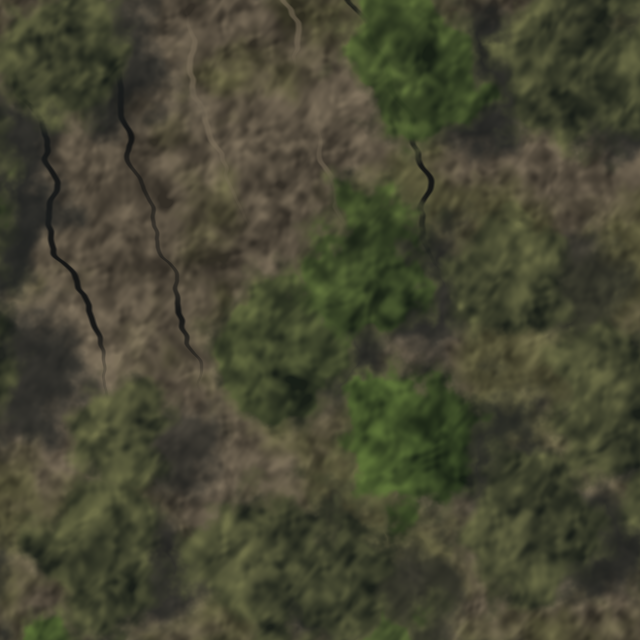
Give the GLSL for this texture, as a WebGL 1 fragment shader.

```glsl
precision highp float;
uniform vec2 u_resolution;

#define BUSH_CELLS 4.0
#define BUSH_RADIUS 0.125
#define BARE_CENTER vec2(0.29, 0.70)
#define BARE_RADIUS 0.27
#define SHADOW_OFFSET vec2(0.095, -0.025)
#define SHADOW_COLOR vec3(0.095, 0.105, 0.105)
#define SOIL_DARK vec3(0.200, 0.180, 0.150)
#define SOIL_LIGHT vec3(0.490, 0.440, 0.360)
#define LEAF_DARK vec3(0.095, 0.115, 0.090)
#define LEAF_LIGHT vec3(0.430, 0.435, 0.280)
#define CRACK_COLOR vec3(0.070, 0.075, 0.075)
#define CRACK_WIDTH 0.0055

float hash(vec2 p) {
  vec3 q = fract(p.xyx * 0.1031);
  q += dot(q, q.yzx + 33.33);
  return fract((q.x + q.y) * q.z);
}

float noise(vec2 p) {
  vec2 i = floor(p), f = fract(p);
  f = f * f * (3.0 - 2.0 * f);
  return mix(mix(hash(i), hash(i + vec2(1, 0)), f.x),
             mix(hash(i + vec2(0, 1)), hash(i + vec2(1, 1)), f.x), f.y);
}

float fbm(vec2 p) {
  float sum = 0.0, amp = 0.53;
  for (int i = 0; i < 4; i++) {
    sum += amp * noise(p);
    p = mat2(0.8, 0.6, -0.6, 0.8) * p * 2.03 + 17.3;
    amp *= 0.5;
  }
  return sum;
}

// Soft mottling, slightly drawn out along a diagonal
float grain(vec2 p, float scale) {
  p = mat2(0.8, 0.6, -0.6, 0.8) * p * vec2(1.0, 0.75);
  p += 0.012 * vec2(noise(p * 24.0), noise(p * 24.0 + 40.0));
  return 0.35 * noise(p * scale + 5.0) + 0.4 * noise(p * scale * 2.1 + 71.0)
       + 0.25 * noise(p * scale * 3.9 + 133.0);
}

vec3 soil(vec2 p) {
  float tone = 0.5 + 1.4 * (grain(p, 30.0) - 0.5) + 0.5 * (fbm(p * 5.0) - 0.5);
  vec3 color = mix(SOIL_DARK, SOIL_LIGHT, clamp(tone, 0.0, 1.0));
  float grass = smoothstep(0.4, 0.75, fbm(p * 9.0 + 50.0) + 0.22 * (p.x - p.y));
  return mix(color, color * vec3(0.9, 0.97, 0.8), grass);
}

// Broken fissures and pale dry stems running steeply down to the right
vec3 addCracks(vec3 color, vec2 p) {
  for (int i = 0; i < 5; i++) {
    float k = float(i);
    float pale = step(1.5, mod(k, 4.0));
    float x = 0.08 + 0.145 * k - 0.28 * (p.y - 0.7);
    x += 0.05 * (noise(vec2(p.y * 8.0, k * 7.0)) - 0.5)
       + 0.02 * (noise(vec2(p.y * 28.0, k * 7.0 + 3.0)) - 0.5)
       + 0.006 * (noise(vec2(p.y * 80.0, k * 7.0 + 5.0)) - 0.5);
    float gap = smoothstep(0.28, 0.6, noise(vec2(p.y * 7.0 + 2.0, k * 11.0 + 1.0)));
    gap *= smoothstep(0.36, 0.5, p.y + 0.12 * hash(vec2(k, 9.0)) - 0.06);
    float width = CRACK_WIDTH * mix(0.35, 1.0, gap);
    float stroke = 1.0 - smoothstep(width * 0.35, width * 1.3, abs(p.x - x));
    vec3 tint = mix(CRACK_COLOR, SOIL_LIGHT, pale);
    color = mix(color, tint, stroke * gap * mix(0.95, 0.55, pale));
  }
  return color;
}

void main() {
  vec2 p = gl_FragCoord.xy / u_resolution;
  vec2 ragged = vec2(fbm(p * 13.0), fbm(p * 13.0 + 60.0)) - 0.5;
  float feather = fbm(p * 26.0 + 90.0) - 0.5;

  // Gather shrub cover, its lighting, and the shadows cast on the ground
  float shadow = 0.0, cover = 0.0, light = 0.0, fresh = 0.0;
  for (int j = -1; j < 5; j++) {
    for (int i = -1; i < 5; i++) {
      vec2 cell = vec2(float(i), float(j));
      float size = hash(cell + 31.0), vigor = hash(cell + 57.0);
      vec2 jitter = vec2(hash(cell + 11.0), hash(cell + 23.0)) - 0.5;
      vec2 center = (cell + 0.5 + 0.65 * jitter) / BUSH_CELLS;
      float keep = step(BARE_RADIUS, length(center - BARE_CENTER));
      float radius = BUSH_RADIUS * mix(0.72, 1.15, size);

      vec2 d = (p - center) / radius + 0.9 * ragged;
      float rim = length(d * vec2(1.08, 0.92)) + 0.5 * feather;
      float body = keep * (1.0 - smoothstep(0.7, 1.1, rim));
      light = mix(light, dot(d, vec2(-0.14, 0.07)) + 0.12 * (vigor - 0.5), body);
      fresh = mix(fresh, vigor, body);
      cover = max(cover, body);

      vec2 s = (p - center - SHADOW_OFFSET) / radius + 1.1 * ragged;
      float shade = 1.0 - smoothstep(0.5, 1.05, length(s) + 0.5 * feather);
      shadow = max(shadow, keep * shade * mix(0.6, 1.0, size));
    }
  }

  vec3 color = addCracks(soil(p), p);
  color = mix(color, SHADOW_COLOR + 0.12 * color, 0.93 * shadow);

  // Foliage: clumped leaves, brighter on the upper left
  float leaf = 0.5 + 1.35 * (grain(p + 3.7, 27.0) - 0.5) + 0.7 * (fbm(p * 12.0 + 20.0) - 0.5);
  vec3 foliage = mix(LEAF_DARK, LEAF_LIGHT, clamp(leaf + light, 0.0, 1.0));
  foliage *= mix(vec3(1.0), vec3(0.84, 1.03, 0.78), smoothstep(0.55, 1.0, fresh));
  color = mix(color, foliage, 0.94 * cover);

  gl_FragColor = vec4(color, 1.0);
}
```
